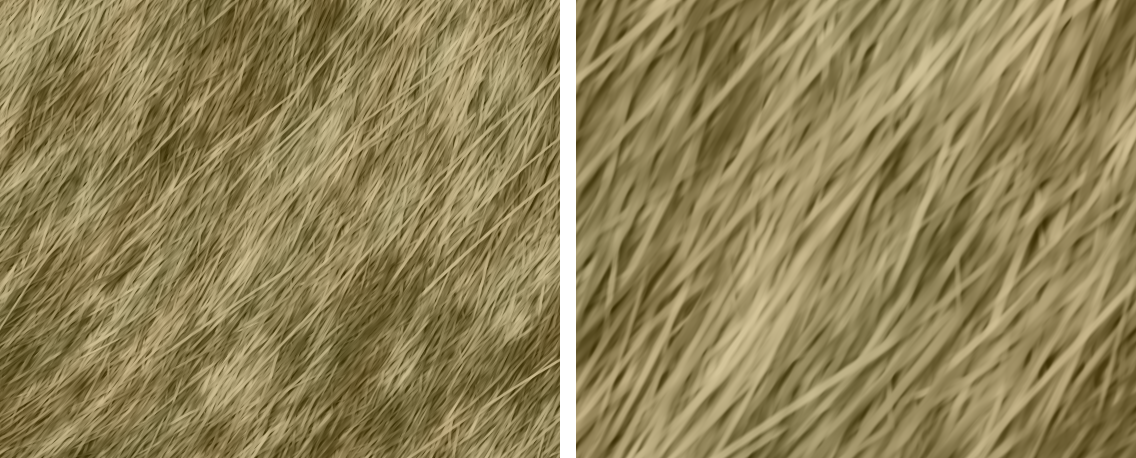
Left, the full canvas; right, a detail of the centre.
Reproduce this texture procedurally as a Shadertoy shader.

```glsl
// Dry, wind-laid grass: many layers of short tapered blades in staggered columns
// follow a gently bending lean, over streaky ground with darker gaps.
// A few long pale stems cross the top at a shallower angle.
#define LAYERS 24
#define STEMS 26
#define LEAN 0.98          // main blade angle in radians
#define LEAN_SPREAD 0.54   // angle range between layers
#define BEND 0.16          // steepening towards the upper right
#define COLUMN 0.015       // spacing of blades across the lean
#define BLADE_WIDTH 0.0028 // half width of a blade
#define SOFTNESS 0.0018    // smallest edge blur
#define CONTRAST 1.16
#define GAP_DEPTH 1.45     // strength of the light and dark tufts
#define SHADOW_TONE vec3(0.33, 0.28, 0.11)
#define STRAW_TONE vec3(0.73, 0.67, 0.50)

float hash(vec2 p) {
    return fract(sin(dot(p, vec2(127.1, 311.7))) * 43758.5453);
}

float noise(vec2 p) {
    vec2 cell = floor(p), f = fract(p);
    f = f * f * (3.0 - 2.0 * f);
    float low = mix(hash(cell), hash(cell + vec2(1, 0)), f.x);
    float high = mix(hash(cell + vec2(0, 1)), hash(cell + vec2(1, 1)), f.x);
    return mix(low, high, f.y);
}

// Coordinates along (x) and across (y) a direction
vec2 alongAcross(vec2 p, float angle) {
    float c = cos(angle), s = sin(angle);
    return vec2(c * p.x + s * p.y, c * p.y - s * p.x);
}

// Bent blade coordinates, relative to the canvas centre
vec2 grassSpace(vec2 p, float angle) {
    vec2 q = alongAcross(p, angle);
    q.y -= BEND * q.x * q.x + 0.03 * noise(p * 3.0 + 20.0);
    return q;
}

float stroke(float dist, float halfWidth, float edge) {
    return 1.0 - smoothstep(halfWidth - edge, halfWidth + edge, abs(dist));
}

// Paint one layer of blades over the tone below it
float paintBlades(float tone, vec2 p, float layer, float patchTone, float edge) {
    float angle = LEAN + LEAN_SPREAD * (hash(vec2(layer, 3.7)) - 0.5);
    float rowLength = mix(0.09, 0.27, hash(vec2(layer, 8.1)));
    vec2 q = grassSpace(p, angle) + layer * vec2(0.137, 0.0713);
    float baseColumn = floor(q.y / COLUMN);

    for (int j = -2; j <= 2; j++) {
        float column = baseColumn + float(j);
        float u = q.x / rowLength + hash(vec2(column, layer + 0.5));
        vec2 id = vec2(column + layer * 17.3, floor(u));
        float h1 = hash(id), h2 = hash(id + 41.3), h3 = hash(id + 87.9);

        // Tilted, slightly curved centre line with tapered ends
        float s = (fract(u) * 2.0 - 1.0) / mix(0.4, 1.0, h3);
        float taper = clamp(1.6 * (1.0 - s * s), 0.0, 1.0);
        float centre = (column + 0.5 + 0.8 * (h2 - 0.5)) * COLUMN;
        centre += COLUMN * (2.6 * (h1 - 0.5) * s + 0.3 * (h3 - 0.5) * s * s);
        float d = q.y - centre;
        float w = BLADE_WIDTH * mix(0.6, 1.25, h2);
        float presence = taper * step(0.3, fract(h1 * 7.31));

        // Cast shadow on the lower side, then the blade itself
        float shade = stroke(d + 1.7 * w, w, edge * 1.4) * presence;
        tone -= 0.17 * shade;
        float bladeTone = mix(0.24, 1.0, fract(h2 * 13.7 + h3)) + patchTone;
        tone = mix(tone, bladeTone, 0.76 * stroke(d, w, edge) * presence);
    }
    return tone;
}

// Paint one long, pale, gently arched stem
float paintStem(float tone, vec2 p, float id, float aspect, float edge) {
    vec2 middle = (vec2(hash(vec2(id, 1.3)), hash(vec2(id, 5.9))) - 0.5) * vec2(aspect, 1.0);
    float angle = mix(0.52, 1.08, hash(vec2(id, 9.2)));
    float halfLength = mix(0.12, 0.36, hash(vec2(id, 14.6)));
    vec2 q = alongAcross(p - middle, angle);
    float s = q.x / halfLength;
    float d = q.y + 0.06 * (hash(vec2(id, 21.4)) - 0.3) * halfLength * s * s;
    float fade = 1.0 - smoothstep(0.75, 1.0, abs(s));
    float w = BLADE_WIDTH * mix(0.75, 1.15, hash(vec2(id, 27.8)));
    tone -= 0.15 * fade * stroke(d + 2.0 * w, w, edge * 1.4);
    float stemTone = mix(0.88, 1.12, hash(vec2(id, 33.5)));
    return mix(tone, stemTone, 0.85 * fade * stroke(d, w, edge));
}

void mainImage(out vec4 fragColor, in vec2 fragCoord) {
    float aspect = iResolution.x / iResolution.y;
    vec2 p = fragCoord / iResolution.y - 0.5 * vec2(aspect, 1.0);
    float edge = max(SOFTNESS, 0.72 / iResolution.y);

    // Light and dark tufts over streaky ground
    vec2 flow = grassSpace(p, LEAN);
    float gaps = 0.38 * noise(flow * vec2(4.0, 7.0) + 7.0)
               + 0.32 * noise(flow * vec2(9.0, 18.0) + 31.0)
               + 0.30 * noise(flow * vec2(17.0, 38.0) + 53.0);
    float patchTone = GAP_DEPTH * (gaps - 0.5);
    float streaks = noise(flow * vec2(22.0, 150.0));
    float tone = 0.24 + 0.4 * streaks + patchTone;

    for (int i = 0; i < LAYERS; i++) tone = paintBlades(tone, p, float(i), patchTone, edge);
    for (int i = 0; i < STEMS; i++) tone = paintStem(tone, p, float(i), aspect, edge);

    // Fine mottling, contrast and a soft limit at both ends
    tone += 0.24 * (noise(flow * vec2(50.0, 120.0) + 63.0) - 0.5);
    tone = CONTRAST * (tone - 0.49);
    tone = 0.57 + tone / sqrt(1.0 + 0.9 * tone * tone);
    vec3 color = mix(SHADOW_TONE, STRAW_TONE, clamp(tone, -0.25, 1.25));

    // Slight warm or green drift
    float drift = noise(flow * vec2(6.0, 14.0) + 90.0) - 0.5;
    color += drift * vec3(0.018, -0.008, -0.012);
    fragColor = vec4(color, 1.0);
}
```
